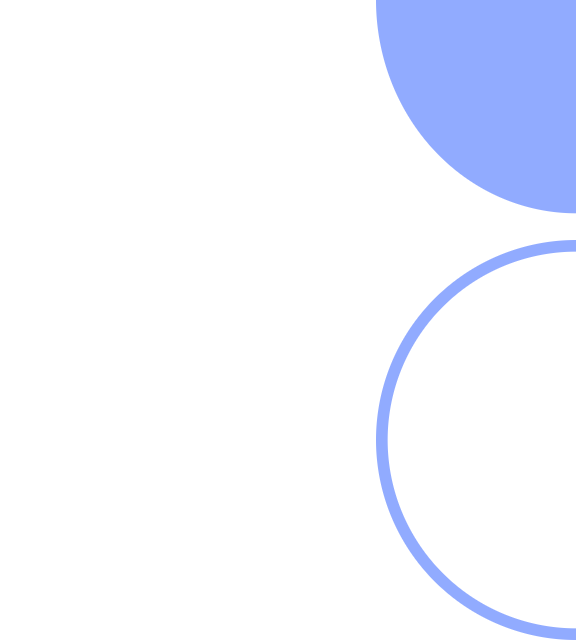
This background is drawn by a Shadertoy shader. Its source:

```glsl
// A solid quarter ellipse above a half ring, both set against the right edge of a white field.

const vec3 PAPER = vec3(1.0);
const vec3 PERIWINKLE = vec3(0.569, 0.671, 1.0);

// Lengths are in canvas heights; x is measured from the right edge.
const vec2 DOME_CENTER = vec2(0.0, 1.0);
const vec2 DOME_RADII = vec2(0.3125, 0.3333);
const vec2 RING_CENTER = vec2(0.0, 0.3125);
const float RING_RADIUS = 0.3125;
const float RING_WIDTH = 0.0182;

// Approximate signed distance, accurate near the outline.
float ellipseDistance(vec2 p, vec2 radii) {
    float k = length(p / radii);
    float slope = length(p / (radii * radii));
    return k * (k - 1.0) / max(slope, 1e-5);
}

// Ring whose outer edge lies at the given radius.
float ringDistance(vec2 p, float outerRadius, float width) {
    float middle = outerRadius - 0.5 * width;
    return abs(length(p) - middle) - 0.5 * width;
}

// Coverage with an edge one pixel wide.
float coverage(float dist, float pixel) {
    return clamp(0.5 - dist / pixel, 0.0, 1.0);
}

void mainImage(out vec4 fragColor, in vec2 fragCoord) {
    float pixel = 1.0 / iResolution.y;
    vec2 p = (fragCoord - vec2(iResolution.x, 0.0)) * pixel;

    float dome = ellipseDistance(p - DOME_CENTER, DOME_RADII);
    float ring = ringDistance(p - RING_CENTER, RING_RADIUS, RING_WIDTH);

    float ink = coverage(min(dome, ring), pixel);
    fragColor = vec4(mix(PAPER, PERIWINKLE, ink), 1.0);
}
```
